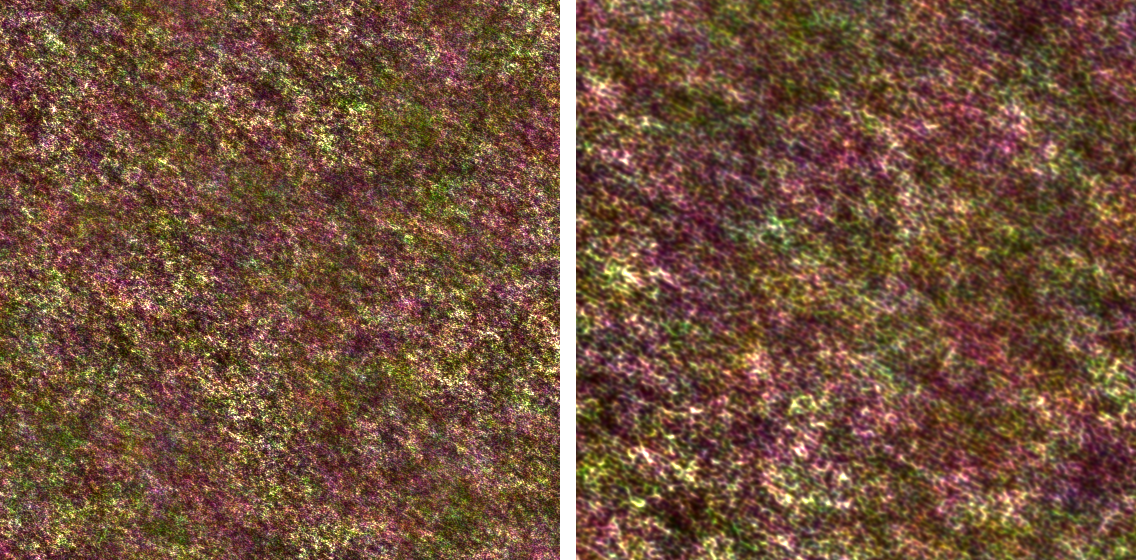
Left: the whole. Right: its middle third, enlarged.
Reproduce this texture procedurally as a Shadertoy shader.

```glsl
// Rough mineral ground: fine mauve, olive and ochre grains over a softly lit relief.
// Layers of gradient noise, stretched along a falling diagonal, drive the lightness,
// while separate layers shift the tint between mauve and olive and between rust and violet.

const vec3 MEAN_COLOR   = vec3(0.445, 0.318, 0.230);
const vec3 LIGHT_AXIS   = vec3(1.04, 1.02, 0.66);
const vec3 OLIVE_AXIS   = vec3(-0.036, 0.026, -0.052);
const vec3 RUST_AXIS    = vec3(0.030, -0.008, -0.026);
const float MEAN_LIGHT  = 0.345;
const float NOISE_SPREAD = 0.21; // typical deviation of one noise layer

// Integer hash of a lattice cell, giving a unit gradient.
vec2 gradientAt(vec2 cell, float seed) {
    uvec2 q = uvec2(ivec2(cell) + 4096);
    uint h = q.x * 1597334677u ^ q.y * 3812015801u ^ uint(seed) * 2798796415u;
    h = (h ^ (h >> 15)) * 2246822519u;
    h = (h ^ (h >> 13)) * 3266489917u;
    h ^= h >> 16;
    float angle = float(h & 65535u) * 6.28318 / 65536.0;
    return vec2(cos(angle), sin(angle));
}

float gradientNoise(vec2 p, float seed) {
    vec2 cell = floor(p);
    vec2 f = p - cell;
    vec2 u = f * f * f * (f * (f * 6.0 - 15.0) + 10.0);
    vec2 e = vec2(1.0, 0.0);
    float a = dot(gradientAt(cell, seed), f);
    float b = dot(gradientAt(cell + e.xy, seed), f - e.xy);
    float c = dot(gradientAt(cell + e.yx, seed), f - e.yx);
    float d = dot(gradientAt(cell + e.xx, seed), f - e.xx);
    return mix(mix(a, b, u.x), mix(c, d, u.x), u.y);
}

// Sum of layers scaled to unit deviation; a gain above 1 favours fine grain.
float layeredNoise(vec2 p, float frequency, int layers, float gain, float seed) {
    float sum = 0.0, power = 0.0, weight = 1.0;
    for (int i = 0; i < layers; i++) {
        float layer = float(i);
        vec2 shift = vec2(3.7, 8.3) * (layer + 1.0);
        sum += weight * gradientNoise(p * frequency + shift, seed + layer);
        power += weight * weight;
        weight *= gain;
        frequency *= 2.1;
    }
    return sum / (NOISE_SPREAD * sqrt(power));
}

// Rotates into the grain direction and stretches along it.
vec2 grainSpace(vec2 p, float angle, float stretch) {
    float c = cos(angle), s = sin(angle);
    vec2 turned = vec2(c * p.x + s * p.y, c * p.y - s * p.x);
    return turned * vec2(1.0 / stretch, stretch);
}

// Brightness of slopes that face across the grain.
float reliefLight(vec2 p, float depth, float seed) {
    vec2 towardLight = vec2(0.25, 1.0) * depth;
    return layeredNoise(p, 20.0, 3, 0.75, seed)
         - layeredNoise(p + towardLight, 20.0, 3, 0.75, seed);
}

void mainImage(out vec4 fragColor, in vec2 fragCoord) {
    vec2 uv = fragCoord / iResolution.y;
    vec2 p = grainSpace(uv, -0.5, 1.17);

    // Lightness: grain and relief, rougher in some patches than others.
    float grain = layeredNoise(p, 8.0, 6, 1.2, 10.0);
    float relief = reliefLight(p, 0.007, 30.0);
    float patches = layeredNoise(p, 3.5, 2, 0.8, 40.0);
    float contrast = 0.41 * (1.0 + 0.13 * patches);
    float light = 0.315 * exp(contrast * (0.93 * grain + 0.38 * relief) + 0.03 * patches);

    // Tint: two independent colour shifts, stronger on lit grains.
    float olive = layeredNoise(p, 6.0, 6, 1.08, 50.0);
    float rust = layeredNoise(p, 7.0, 6, 1.15, 70.0);
    float tintStrength = mix(0.65, 1.35, smoothstep(0.1, 0.6, light));
    vec3 tint = OLIVE_AXIS * olive + RUST_AXIS * rust;

    vec3 color = MEAN_COLOR + LIGHT_AXIS * (light - MEAN_LIGHT) + tint * tintStrength;
    fragColor = vec4(clamp(color, 0.0, 1.0), 1.0);
}
```
